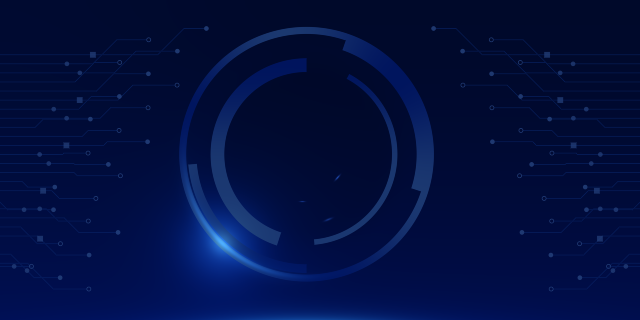
This background is drawn by a WebGL 1 fragment shader. Its source:

```glsl
precision highp float;
// Dark blue technology backdrop: segmented rings, a flare and mirrored circuit traces.
uniform vec2 u_resolution;

const float PI = 3.14159265;
const float GOLDEN = 0.618034;

// Layout, in units of the canvas height
const vec2 RING_CENTER = vec2(0.958, 0.518);
const vec2 FLARE_CENTER = vec2(0.695, 0.240);
const float RING_RADIUS = 0.398;
const float TRACE_TOP = 0.911;
const float TRACE_STEP = 0.0354;
const float TRACE_WIDTH = 0.0022;
const float NODE_RADIUS = 0.0072;
const int TRACE_COUNT = 24;

// Palette
const vec3 NIGHT = vec3(0.0, 0.034, 0.165);
const vec3 DEEP_BLUE = vec3(0.0, 0.052, 0.295);
const vec3 BAND_DARK = vec3(0.0, 0.085, 0.385);
const vec3 BAND_LIGHT = vec3(0.115, 0.235, 0.460);
const vec3 TRACE_COLOR = vec3(0.035, 0.150, 0.420);
const vec3 NODE_COLOR = vec3(0.140, 0.250, 0.480);
const vec3 HALO_COLOR = vec3(0.0, 0.100, 0.340);
const vec3 CORE_COLOR = vec3(0.160, 0.280, 0.220);
const vec3 STREAK_COLOR = vec3(0.050, 0.200, 0.340);
const vec3 HORIZON_COLOR = vec3(0.060, 0.190, 0.200);

float pixel;

float fill(float dist) {
  return 1.0 - smoothstep(-0.6 * pixel, 0.6 * pixel, dist);
}

float stroke(float dist, float width) {
  return fill(abs(dist) - 0.5 * width);
}

float bell(float x, float width) {
  return exp(-x * x / (width * width));
}

// Signed angle from a reference direction given in degrees
float angleFrom(vec2 q, float degrees) {
  return mod(atan(q.y, q.x) - radians(degrees) + PI, 2.0 * PI) - PI;
}

// Ring segment between two radii and two angles in degrees
float arc(vec2 q, float inner, float outer, float from, float to) {
  float r = length(q);
  float radial = abs(r - 0.5 * (inner + outer)) - 0.5 * (outer - inner);
  float around = (abs(angleFrom(q, 0.5 * (from + to))) - radians(0.5 * (to - from))) * r;
  return fill(max(radial, around));
}

float spark(vec2 q, float degrees, float size) {
  float a = radians(degrees);
  vec2 along = vec2(cos(a), sin(a));
  vec2 local = vec2(dot(q, along), dot(q, vec2(-along.y, along.x)));
  return bell(local.x, size) * bell(local.y, 0.25 * size);
}

// Line and node coverage of the traces growing from the left edge
vec2 circuit(vec2 p) {
  vec2 cover = vec2(0.0);
  for (int i = 0; i < TRACE_COUNT; i++) {
    float row = float(i);
    float vary = fract(row * GOLDEN);
    float y = TRACE_TOP - row * TRACE_STEP;
    float reach = 0.51 - 0.38 * (TRACE_TOP - y) - 0.11 * bell(y - 0.42, 0.06)
                + 0.27 * (0.5 - vary);
    float bend = reach - 0.07 - 0.08 * fract(row * 0.37);
    float drop = 0.2 * (y - 0.5);

    // Level run, a diagonal step towards the middle, then level to the edge
    float fall = clamp(bend - p.x, 0.0, abs(drop));
    float slope = step(0.0001, fall) * step(fall, abs(drop) - 0.0001);
    float dist = (p.y - y + sign(drop) * fall) * mix(1.0, 0.7071, slope);
    float line = stroke(dist, TRACE_WIDTH) * step(p.x, reach - NODE_RADIUS);
    cover.x = max(cover.x, line);

    // End nodes alternate between solid and hollow
    float node = length(p - vec2(reach, y)) - NODE_RADIUS;
    float hollow = stroke(node + 0.001, 0.0025);
    cover.y = max(cover.y, mix(fill(node), hollow, mod(row, 2.0)));

    // Square or round joints further along the trace
    vec2 joint = abs(p - vec2(0.45 * reach, y - sign(drop) * min(abs(drop), max(bend - 0.45 * reach, 0.0))));
    float square = max(joint.x, joint.y) - 0.009;
    float dotted = length(joint) - NODE_RADIUS;
    float shape = mod(row, 5.0) < 1.0 ? square : dotted;
    cover.y = max(cover.y, fill(shape) * step(mod(row, 5.0), 2.0) * 0.85);
  }
  return cover;
}

void main() {
  pixel = 1.0 / u_resolution.y;
  vec2 p = gl_FragCoord.xy * pixel;
  float aspect = u_resolution.x * pixel;
  vec2 q = p - RING_CENTER;
  float r = length(q);

  // Backdrop, deeper towards the floor and the right
  vec3 color = mix(NIGHT, DEEP_BLUE, pow(1.0 - p.y, 1.7));
  color += vec3(0.0, 0.006, 0.025) * (1.0 - smoothstep(0.0, 1.1, p.x));
  color *= 1.0 - 0.10 * (1.0 - smoothstep(0.22, 0.34, r));

  // Circuit traces mirrored about the middle
  vec2 traces = circuit(vec2(min(p.x, aspect - p.x), p.y));
  color = mix(color, TRACE_COLOR, 0.65 * traces.x);
  color = mix(color, NODE_COLOR, 0.85 * traces.y);

  // Flare halo beneath the rings
  vec2 f = p - FLARE_CENTER;
  float flare = length(f);
  color += HALO_COLOR * (0.65 * bell(flare, 0.12) + 0.25 * bell(flare, 0.25));

  // Outer rim and its thick segment, then the inner arcs
  float sheen = 0.5 + 0.5 * cos(3.0 * angleFrom(q, -20.0));
  float lowLight = 1.0 - smoothstep(-0.05, 0.28, q.y);
  float rim = max(stroke(r - RING_RADIUS + 0.011, 0.022), arc(q, 0.344, RING_RADIUS, -18.0, 71.0));
  float inner = max(arc(q, 0.257, 0.300, 90.0, 252.0), arc(q, 0.267, 0.284, -85.0, 62.0));
  float lower = arc(q, 0.344, 0.371, 185.0, 270.0);
  color = mix(color, mix(BAND_DARK, BAND_LIGHT, sheen), 0.92 * rim);
  color = mix(color, mix(BAND_DARK, BAND_LIGHT, lowLight), 0.9 * inner);
  color = mix(color, mix(BAND_DARK, BAND_LIGHT, smoothstep(-0.38, 0.0, q.y)), 0.85 * lower);

  // Flare core and the streak sweeping along the rim
  float sweep = bell(angleFrom(q, 228.0), 0.55);
  color += STREAK_COLOR * sweep * (0.7 * bell(r - 0.383, 0.008) + 0.3 * bell(r - 0.383, 0.03));
  color += CORE_COLOR * (0.6 * bell(flare, 0.035) + 0.35 * bell(flare, 0.09));

  // Small drifting sparks
  float sparks = spark(p - vec2(1.055, 0.445), 48.0, 0.010)
               + 0.6 * spark(p - vec2(0.945, 0.370), 0.0, 0.008)
               + 0.6 * spark(p - vec2(1.026, 0.314), 22.0, 0.012);
  color += BAND_LIGHT * sparks;

  // Light along the lower edge
  color += HORIZON_COLOR * bell(p.x - 0.96, 0.28) * exp(-p.y / 0.018);
  color += HALO_COLOR * 0.3 * bell(p.x - 0.96, 0.75) * exp(-p.y / 0.05);

  gl_FragColor = vec4(color, 1.0);
}
```
